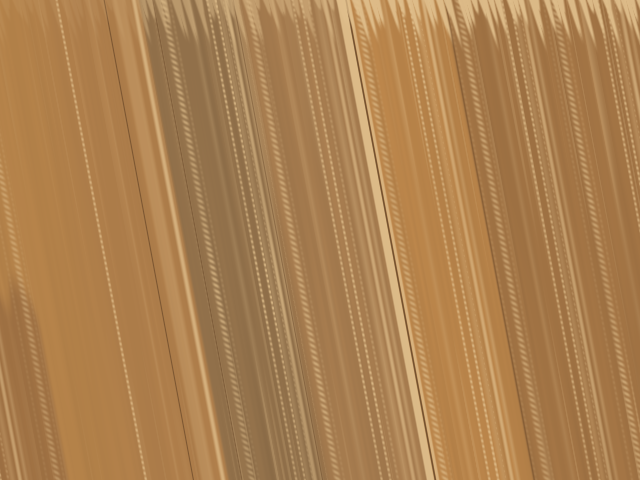
Give the GLSL for this background, as a Shadertoy shader.

```glsl
const float SLANT = 0.186;
const float PLANK_START = 0.29;
const float PLANK_WIDTH = 0.205;
const vec3 CREAM = vec3(0.88, 0.75, 0.55);
const vec3 SEAM = vec3(0.40, 0.27, 0.15);

float hash(vec2 p) {
    return fract(sin(dot(p, vec2(12.9898, 78.233))) * 43758.5453);
}

float noise(vec2 p) {
    vec2 i = floor(p), f = fract(p);
    f = f * f * (3.0 - 2.0 * f);
    return mix(mix(hash(i), hash(i + vec2(1, 0)), f.x),
               mix(hash(i + vec2(0, 1)), hash(i + vec2(1, 1)), f.x), f.y);
}

// Coverage of a line at distance d, with half width and edge softness
float stripe(float d, float halfWidth, float soft) {
    return 1.0 - smoothstep(halfWidth - soft * 0.5, halfWidth + soft, abs(d));
}

float dashes(float d, float v, float phase) {
    float beat = 0.68 + 0.32 * sin(v * 560.0 + phase);
    return stripe(d, 0.0016, 0.0028) * beat;
}

float rope(float d, float v) {
    float twist = 0.6 + 0.4 * sin(v * 500.0 + d * 260.0);
    float side = dashes(abs(d + 0.004) - 0.018, v, 1.0) * 0.2;
    return stripe(d, 0.004, 0.006) * twist * 0.72 + side;
}

// Recurring set of pale fibres on one plank; f runs across it
float fibres(float f, float v, float id) {
    float shift = 0.035 * hash(vec2(id, 4.0));
    float fade = 0.65 + 0.35 * noise(vec2(id * 7.0, v * 5.0));
    float light = rope(f - 0.022 - shift, v);
    light = max(light, dashes(f - 0.114 - shift, v, 0.0) * 0.85);
    light = max(light, dashes(f - 0.132 - shift, v, 2.0) * 0.9);
    light = max(light, dashes(f - 0.148 - shift, v, 4.0) * 0.4);
    light = max(light, stripe(f - 0.077 - shift, 0.002, 0.007) * 0.22);
    light = max(light, stripe(f - 0.165, 0.003, 0.008) * 0.32);
    light = max(light, stripe(f - 0.181, 0.0025, 0.004) * 0.72);
    return max(light, stripe(f - 0.194, 0.002, 0.005) * 0.4) * fade;
}

// Tapered wisps hanging from the top edge
float wisps(float x, float depth) {
    float light = 0.0;
    for (int k = 0; k < 3; k++) {
        float layer = float(k);
        float size = 0.025 + 0.012 * layer;
        float s = (x - 0.28 * depth) / size + layer * 0.37;
        float id = floor(s);
        float reach = 0.025 + 0.095 * hash(vec2(id, layer));
        float taper = 1.0 - depth / reach;
        float centre = 0.35 + 0.3 * hash(vec2(id, layer + 9.0));
        float d = (fract(s) - centre) * size;
        float body = stripe(d, 0.0055 * max(taper, 0.0), 0.004);
        light = max(light, body * smoothstep(0.0, 0.45, taper));
    }
    return light;
}

vec3 plankColor(float u) {
    float e = 0.004;
    vec3 c = mix(vec3(0.70, 0.505, 0.285), vec3(0.68, 0.49, 0.29), smoothstep(0.0, 0.16, u));
    c = mix(c, vec3(0.57, 0.44, 0.29), smoothstep(-e, e, u - 0.29));
    c = mix(c, vec3(0.645, 0.48, 0.305), smoothstep(-0.02, 0.012, u - 0.495));
    c = mix(c, vec3(0.715, 0.51, 0.285), smoothstep(-e, e, u - 0.715));
    return mix(c, vec3(0.63, 0.45, 0.265), smoothstep(-e, e, u - 0.925));
}

void mainImage(out vec4 fragColor, in vec2 fragCoord) {
    vec2 p = fragCoord / iResolution.y;
    float v = p.y;
    float u = p.x - SLANT * (1.0 - v);

    // Planks, with a darker ragged one in the lower left
    vec3 col = plankColor(u);
    float ragged = 0.34 + 0.09 * noise(vec2(u * 90.0, 3.0));
    float patchMask = (1.0 - smoothstep(-0.05, -0.038, u))
                    * (1.0 - smoothstep(ragged - 0.05, ragged + 0.03, v));
    col = mix(col, vec3(0.62, 0.44, 0.26), patchMask);

    // Long soft grain
    float grain = noise(vec2(u * 55.0, v * 1.5)) * 0.6 + noise(vec2(u * 170.0, v * 2.5)) * 0.4;
    float wide = smoothstep(0.28, 0.30, u);
    col *= 1.0 + (grain - 0.5) * mix(0.05, 0.10, wide);
    float hair = smoothstep(0.72, 0.95, noise(vec2(u * 150.0, v * 1.2 + 20.0)));
    col = mix(col, CREAM, hair * mix(0.08, 0.2, wide));

    // Fibres repeated on each plank
    float cell = (u - PLANK_START) / PLANK_WIDTH;
    float id = floor(cell);
    float strength = max(wide, (1.0 - smoothstep(-0.05, -0.04, u)) * 0.8);
    float light = fibres(fract(cell) * PLANK_WIDTH, v, id) * strength;

    // Sparse fibres and a pale band on the broad left plank
    light = max(light, dashes(u - 0.118, v, 0.0) * 0.75);
    light = max(light, stripe(u - 0.185, 0.001, 0.004) * 0.16);
    light = max(light, stripe(u - 0.247, 0.011, 0.006) * 0.24);
    light = max(light, stripe(u - 0.279, 0.003, 0.005) * 0.75);

    // Bright strip between two planks
    float strip = stripe(u - 0.711, 0.007 + 0.002 * v, 0.003);
    strip = max(strip, stripe(u - 0.726, 0.0025, 0.003) * 0.85);
    light = max(light, strip * 0.92);
    col = mix(col, CREAM, light);

    // Thin dark seams
    float seam = stripe(u - 0.217, 0.0006, 0.002) * 0.7;
    seam = max(seam, stripe(u - 0.721, 0.0012, 0.002) * 0.85);
    seam = max(seam, stripe(u - 0.318, 0.0006, 0.002) * 0.55);
    seam = max(seam, stripe(u - 0.927, 0.0006, 0.003) * 0.5);
    seam = max(seam, stripe(u - 0.486, 0.0006, 0.002) * 0.5);
    col = mix(col, SEAM, seam);

    // Feathered top edge
    float feather = mix(0.12, 0.5, wide) + 0.42 * smoothstep(0.68, 0.75, u);
    col = mix(col, CREAM, wisps(p.x, 1.0 - v) * feather);

    fragColor = vec4(col, 1.0);
}
```
